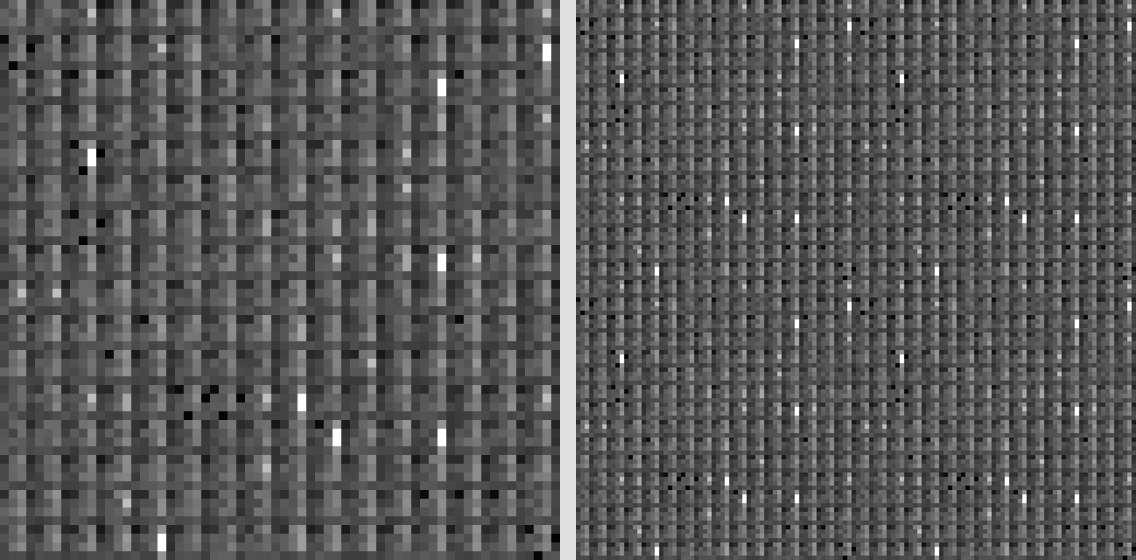
Left: one tile. Right: repeated 2 by 2.
Write a Shadertoy shader that draws this texture.

```glsl
// Coarse grey woven mesh: 16 x 16 stitches, each made of 4 x 4 flat square cells.
// A stitch is a lit vertical thread crossed by a dull band; hashes vary its contrast,
// grain, rare white glints and black holes. Cell indices wrap, so the sheet tiles.

float hash(vec2 p) {
    return fract(sin(dot(p, vec2(127.1, 311.7))) * 43758.5453);
}

// Grey level of one cell on the wrapped 64 x 64 grid
float cellShade(vec2 cell) {
    cell = mod(cell, 64.0);
    vec2 stitch = floor(cell / 4.0);
    int col = int(mod(cell.x, 4.0));
    int row = 3 - int(mod(cell.y, 4.0));   // row 0 is the top of the stitch
    bool gap = col == 0 || col == 3;

    // Thread profile: shaded left, lit right, shadow in the gaps
    float shade = vec4(0.32, 0.41, 0.53, 0.25)[col];
    if (row == 0 && gap) shade -= 0.11;
    if (row == 1 && col == 1) shade -= 0.05;
    if (row == 3) shade = mix(shade, 0.28, 0.8);

    // Uneven contrast per stitch, grain per cell
    float contrast = mix(0.45, 1.12, sqrt(hash(stitch + 3.7)));
    shade = 0.31 + (shade - 0.31) * contrast;
    shade += 0.13 * (hash(cell + 91.3) - 0.5) + 0.04 * (hash(stitch + 57.1) - 0.5);

    // Glints on the lit thread: full white, soft pair, or single cell
    float glint = hash(stitch + 17.9);
    bool core = row == 1 || row == 2;
    if (col == 2) {
        if (glint < 0.03) shade = core ? 1.0 : 0.58;
        else if (glint < 0.07 && core) shade = 0.65;
        else if (glint < 0.12 && row == 1) shade = 0.75;
    }

    // Holes: one dark corner, rarely a scatter of three
    float hole = hash(stitch + 41.3);
    bool corner = col == 0 && row == 0;
    bool scatter = (col == 3 && row == 1) || (col == 1 && row == 3);
    if (corner && hole < 0.06) shade = 0.04;
    if (scatter && hole < 0.01) shade = 0.01;
    return clamp(shade, 0.0, 1.0);
}

void mainImage(out vec4 fragColor, in vec2 fragCoord) {
    // Blend neighbouring cells across a border one pixel wide
    vec2 p = fragCoord / iResolution.xy * 64.0 - 0.5;
    vec2 cell = floor(p);
    vec2 blend = clamp((fract(p) - 0.5) * iResolution.xy / 64.0 + 0.5, 0.0, 1.0);

    float lower = mix(cellShade(cell), cellShade(cell + vec2(1, 0)), blend.x);
    float upper = mix(cellShade(cell + vec2(0, 1)), cellShade(cell + vec2(1, 1)), blend.x);
    fragColor = vec4(vec3(mix(lower, upper, blend.y)), 1.0);
}
```
